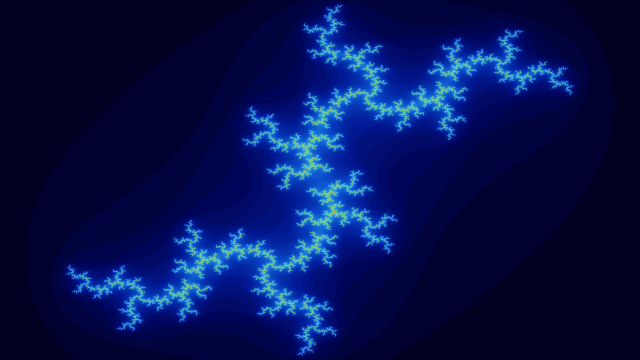
Reproduce this background procedurally as a Shadertoy shader.

```glsl
const int MAX_STEPS = 90;
const int SAMPLES = 3;

// Number of steps of z -> z^2 + c before z leaves the disc of radius two
float escapeSteps(vec2 z) {
    const vec2 c = vec2(0.0, -0.8);
    int steps = 0;
    while (steps < MAX_STEPS && dot(z, z) <= 4.0) {
        z = vec2(z.x * z.x - z.y * z.y, 2.0 * z.x * z.y) + c;
        steps++;
    }
    return float(steps);
}

float ramp(float low, float high, float value) {
    return clamp((value - low) / (high - low), 0.0, 1.0);
}

// Night blue through cyan and green to a few warm sparks
vec3 palette(float steps) {
    vec3 color = vec3(0.0, 0.0, 0.13);
    color = mix(color, vec3(0.0, 0.02, 0.35), ramp(1.0, 5.0, steps));
    color = mix(color, vec3(0.005, 0.10, 0.58), ramp(5.0, 10.0, steps));
    color = mix(color, vec3(0.04, 0.30, 0.80), ramp(10.0, 18.0, steps));
    color = mix(color, vec3(0.15, 0.58, 0.88), ramp(18.0, 28.0, steps));
    color = mix(color, vec3(0.35, 0.80, 0.70), ramp(28.0, 38.0, steps));
    color = mix(color, vec3(0.68, 0.88, 0.35), ramp(38.0, 54.0, steps));
    return mix(color, vec3(0.90, 0.35, 0.10), ramp(54.0, 75.0, steps));
}

void mainImage(out vec4 fragColor, in vec2 fragCoord) {
    const vec2 halfExtent = vec2(1.587, 1.155);
    vec3 sum = vec3(0.0);

    // Average a small grid of samples to smooth the filaments
    for (int j = 0; j < SAMPLES; j++) {
        for (int i = 0; i < SAMPLES; i++) {
            vec2 offset = (vec2(i, j) + 0.5) / float(SAMPLES) - 0.5;
            vec2 uv = (fragCoord + offset) / iResolution.xy;
            sum += palette(escapeSteps((2.0 * uv - 1.0) * halfExtent));
        }
    }
    fragColor = vec4(sum / float(SAMPLES * SAMPLES), 1.0);
}
```
